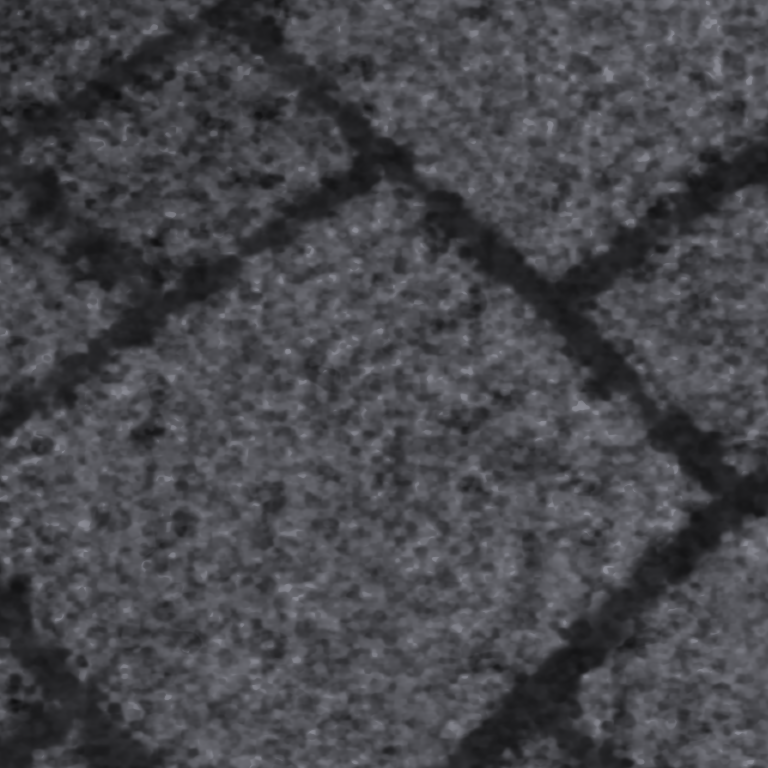
A WebGL 1 fragment shader for this texture:

```glsl
precision highp float;
// Worn grey paving seen at a slant: large and small square slabs in a pinwheel
// (two-square) tiling, placed by a perspective map. Box distances give the dark
// worn joints; blended cellular noise gives the grain, pits and pale flecks.

uniform vec2 u_resolution;

#define BIG_SIDE 1.96      // large slab side, small slab side = 1
#define JOINT_HALF 0.062   // half joint width, in small slab sides
#define JOINT_SOFT 0.036   // softness of the slab edges
#define RAGGED 0.055       // wear of the slab edges
#define GRAIN_SCALE 78.0   // grains across the canvas
#define GRAIN_DEPTH 0.21   // contrast of the grain
#define STONE_TONE 0.311
#define JOINT_TONE 0.145
#define TINT vec3(0.985, 0.99, 1.055)

vec2 hash2(vec2 p) {
  vec2 q = vec2(dot(p, vec2(127.1, 311.7)), dot(p, vec2(269.5, 183.3)));
  return fract(sin(q) * 43758.55);
}

// Cellular noise: random tones of jittered cells, blended by distance.
float grain(vec2 p) {
  vec2 cell = floor(p);
  float sum = 0.0, total = 0.0;
  for (int j = -1; j <= 1; j++) {
    for (int i = -1; i <= 1; i++) {
      vec2 id = cell + vec2(float(i), float(j));
      vec2 away = p - id - 0.15 - 0.7 * hash2(id);
      float weight = exp(-4.5 * dot(away, away));
      sum += weight * hash2(id + 57.0).x;
      total += weight;
    }
  }
  return sum / total - 0.5;
}

// Broad stains from layered sines, about -1 to 1.
float stains(vec2 p) {
  float sum = 0.0, size = 0.5;
  for (int i = 0; i < 4; i++) {
    sum += size * sin(p.x + 1.7 * sin(p.y)) * cos(p.y - 0.8 * sin(p.x));
    p = mat2(1.3, 1.1, -1.1, 1.3) * p + 2.3;
    size *= 0.6;
  }
  return sum;
}

// Canvas position (y down) to the plane of the paving.
vec2 groundPlane(vec2 p) {
  vec3 axisU = vec3(0.180, 0.182, -0.050);
  vec3 axisV = vec3(0.294, -0.169, 0.063);
  vec3 origin = vec3(0.297, 0.013, 1.0);
  vec3 q = vec3(p, 1.0);
  vec2 uv = vec2(dot(q, cross(axisV, origin)), dot(q, cross(origin, axisU)));
  return uv / dot(q, cross(axisU, axisV));
}

float squareDistance(vec2 p, float side) {
  vec2 d = abs(p) - 0.5 * side;
  return length(max(d, 0.0)) + min(max(d.x, d.y), 0.0);
}

// Nearest slab: x = signed distance, y = 1 if small, z = random value.
vec3 nearestSlab(vec2 g) {
  vec2 stepA = vec2(BIG_SIDE, 1.0), stepB = vec2(-1.0, BIG_SIDE);
  vec2 cell = floor(vec2(dot(g, stepA), dot(g, stepB)) / dot(stepA, stepA) + 0.5);
  vec3 best = vec3(9.0, 0.0, 0.0);
  for (int j = -1; j <= 1; j++) {
    for (int i = -1; i <= 1; i++) {
      vec2 id = cell + vec2(float(i), float(j));
      vec2 local = g - id.x * stepA - id.y * stepB;
      vec2 bigCenter = vec2(1.0 + 0.5 * BIG_SIDE, -0.5 * BIG_SIDE);
      float big = squareDistance(local - bigCenter, BIG_SIDE);
      float small = squareDistance(local - vec2(0.5, -0.5), 1.0);
      vec2 random = hash2(id + 11.0);
      if (big < best.x) best = vec3(big, 0.0, random.x);
      if (small < best.x) best = vec3(small, 1.0, random.y);
    }
  }
  return best;
}

void main() {
  vec2 p = gl_FragCoord.xy / u_resolution;
  p.y = 1.0 - p.y;

  // Grain at three sizes, slightly wider than tall
  vec2 grainPos = p * GRAIN_SCALE * vec2(0.9, 1.08);
  float coarse = grain(grainPos * 0.38 + 31.0);
  float medium = grain(grainPos);
  float fine = grain(grainPos * 1.8 + 73.0);

  // Slab layout with a slight waver in the joints
  vec2 ground = groundPlane(p);
  ground += 0.012 * vec2(sin(p.y * 17.0 + 2.0 * p.x), sin(p.x * 15.0 + 1.0));
  vec3 slab = nearestSlab(ground);
  float inside = -slab.x + RAGGED * coarse + 0.035 * medium;
  float jointHalf = JOINT_HALF * mix(0.85, 1.1, smoothstep(0.2, 0.7, length(p)));
  float stoneMask = smoothstep(jointHalf - JOINT_SOFT, jointHalf + JOINT_SOFT, inside);

  // Stone surface: grain, stains, slab variation and a shaded corner
  float stone = STONE_TONE + GRAIN_DEPTH * (medium + 0.27 * coarse + 0.5 * fine);
  stone += 0.02 * stains(p * 9.0) + 0.015 * (slab.z - 0.5) - 0.03 * slab.y;
  stone -= 0.085 * (1.0 - smoothstep(0.0, 0.5, length(p)));
  stone += 0.025 * smoothstep(0.3, 1.0, p.x);
  stone -= 0.035 * (1.0 - smoothstep(0.05, 0.2, inside));
  stone -= 0.06 * smoothstep(0.27, 0.4, -coarse);
  stone += 0.07 * smoothstep(0.27, 0.42, medium) * smoothstep(0.0, 0.3, fine);

  // Gritty joint filling
  float joint = JOINT_TONE + 0.07 * medium + 0.07 * coarse + 0.03 * fine;
  vec3 color = TINT * mix(joint, stone, stoneMask);
  gl_FragColor = vec4(clamp(color, 0.0, 1.0), 1.0);
}
```
